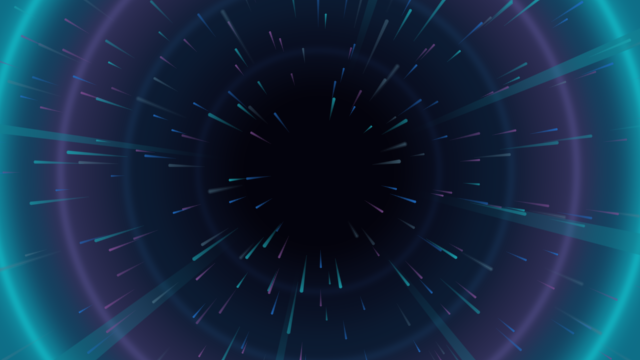
This background is drawn by a WebGL 1 fragment shader. Its source:

```glsl
precision highp float;
// Radial warp tunnel: a dark hole inside navy, violet and teal rings, with
// tapered light streaks flying outward. The rings are radial gradients; streaks
// are hashed into angular sectors of concentric layers, over a few wide beams.

uniform vec2 u_resolution;

const float TAU = 6.2831853;
const int LAYERS = 20;

const vec3 HOLE   = vec3(0.013, 0.012, 0.050);
const vec3 NAVY   = vec3(0.035, 0.058, 0.130);
const vec3 SLATE  = vec3(0.045, 0.105, 0.195);
const vec3 VIOLET = vec3(0.145, 0.155, 0.290);
const vec3 STEEL  = vec3(0.080, 0.255, 0.375);
const vec3 TEAL   = vec3(0.055, 0.430, 0.530);
const vec3 LILAC  = vec3(0.270, 0.260, 0.460);
const vec3 CYAN   = vec3(0.070, 0.730, 0.780);

float hash(vec2 p) {
  vec3 q = fract(vec3(p.xyx) * vec3(0.1031, 0.1030, 0.0973));
  q += dot(q, q.yzx + 33.33);
  return fract((q.x + q.y) * q.z);
}

// Soft bell around a given radius
float ring(float r, float radius, float width) {
  float d = (r - radius) / width;
  return exp(-d * d);
}

// Stacked radial bands with glowing rims
vec3 tunnel(float r) {
  vec3 c = mix(HOLE, NAVY, smoothstep(0.19, 0.36, r));
  c = mix(c, SLATE, smoothstep(0.34, 0.50, r));
  c = mix(c, VIOLET, smoothstep(0.49, 0.67, r));
  c = mix(c, STEEL, smoothstep(0.71, 0.82, r));
  c = mix(c, TEAL, smoothstep(0.80, 0.91, r));
  c += SLATE * 0.22 * ring(r, 0.335, 0.012);
  c += STEEL * 0.16 * ring(r, 0.535, 0.014);
  c = mix(c, LILAC, 0.35 * ring(r, 0.717, 0.050));
  c = mix(c, LILAC * 1.12, 0.60 * ring(r, 0.717, 0.014));
  c = mix(c, CYAN, 0.40 * ring(r, 0.917, 0.042));
  return mix(c, CYAN, 0.65 * ring(r, 0.917, 0.014));
}

// Coverage of a wide wedge of light that strengthens outward
float beam(vec2 p, float angle, float halfWidth, float px) {
  vec2 dir = vec2(cos(angle), sin(angle));
  float along = dot(p, dir);
  float across = abs(p.x * dir.y - p.y * dir.x);
  float edge = across - halfWidth * along;
  return smoothstep(px, -px, edge) * smoothstep(0.25, 0.95, along);
}

// Coverage of a tapered streak on the x axis, round head at the outer end
float streak(vec2 p, float head, float len, float width, float blur) {
  float t = clamp((p.x - head + len) / len, 0.0, 1.0);
  vec2 toAxis = p - vec2(head - len * (1.0 - t), 0.0);
  float d = length(toAxis) - width * mix(0.2, 1.0, t);
  return smoothstep(blur, -blur, d) * mix(0.12, 1.0, t);
}

vec3 streakColor(float pick) {
  vec3 c = vec3(0.48, 0.29, 0.56);
  c = mix(c, vec3(0.12, 0.42, 0.76), step(0.30, pick));
  c = mix(c, vec3(0.10, 0.62, 0.67), step(0.56, pick));
  return mix(c, vec3(0.32, 0.48, 0.56), step(0.76, pick));
}

// One layer of streaks, one candidate per angular sector
vec3 addStreaks(vec3 color, float r, float turn, float layer, float px) {
  float sectors = 15.0 + floor(layer * 0.8);
  float cell = floor(turn * sectors);
  vec2 id = vec2(cell + 3.0, layer * 17.0 + 5.0);
  float size = hash(id + 41.0);
  float pick = hash(id + 83.0);
  float broad = step(0.56, pick);
  float depth = (layer + hash(id + 127.0)) / float(LAYERS);
  float head = mix(0.19, 1.06, depth);
  float len = mix(0.035, 0.095, size) * mix(0.75, 1.2, depth);
  len *= 1.0 + broad * size * smoothstep(0.05, 0.35, depth);
  float width = mix(0.0023, 0.0034, size) + 0.0017 * broad * size;
  float offset = turn - (cell + mix(0.2, 0.8, hash(id))) / sectors;
  vec2 local = r * vec2(cos(offset * TAU), sin(offset * TAU));
  float blur = px + 0.002 * step(0.90, pick);
  float strength = mix(0.50, 0.95, hash(id + 211.0));
  strength *= step(0.27, hash(id + 307.0)) * mix(1.0, 0.65, step(0.76, pick));
  float cover = streak(local, head, len, width, blur);
  return mix(color, streakColor(pick), cover * strength);
}

void main() {
  float px = 1.0 / u_resolution.y;
  vec2 center = vec2(0.498 * u_resolution.x * px, 0.525);
  vec2 p = gl_FragCoord.xy * px - center;
  float r = length(p);
  float turn = fract(atan(p.y, p.x + 1e-6) / TAU);

  vec3 color = tunnel(r);

  // Wide translucent beams
  float light = beam(p, 0.396, 0.022, px);
  light = max(light, beam(p, 3.01, 0.014, px));
  light = max(light, 0.7 * beam(p, -0.224, 0.032, px));
  light = max(light, 0.7 * beam(p, -2.48, 0.042, px));
  light = max(light, beam(p, -1.775, 0.020, px));
  light = max(light, beam(p, 1.264, 0.024, px));
  light = max(light, 0.8 * beam(p, -0.90, 0.022, px));
  color = mix(color, vec3(0.07, 0.50, 0.57), 0.65 * light);

  for (int i = 0; i < LAYERS; i++) {
    color = addStreaks(color, r, turn, float(i), px);
  }
  gl_FragColor = vec4(color, 1.0);
}
```
